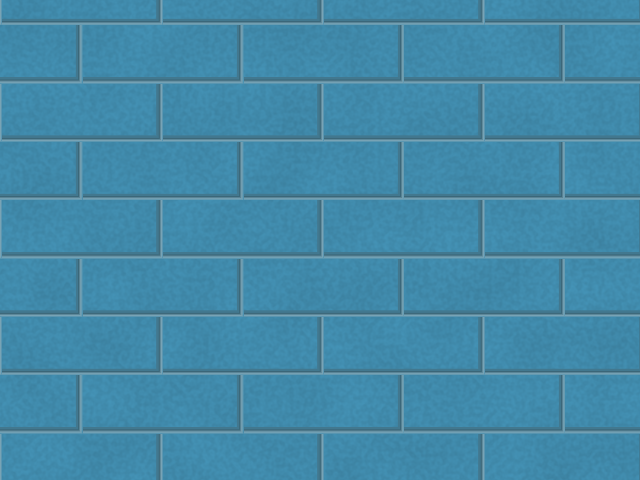
Write a Shadertoy shader that draws this texture.

```glsl
// Blue running-bond brick tiles with bevelled joints and fine mottling.

// Layout, in units of the canvas height
const vec2 BRICK_SIZE = vec2(0.3354, 0.1215);
const vec2 FIRST_CORNER = vec2(0.0042, 0.0531);

const vec3 GLAZE      = vec3(0.25, 0.54, 0.67);
const vec3 SOFT_LIGHT = vec3(0.36, 0.59, 0.69);
const vec3 HIGHLIGHT  = vec3(0.47, 0.64, 0.71);
const vec3 MORTAR     = vec3(0.36, 0.53, 0.60);
const vec3 DEEP_SHADE = vec3(0.23, 0.40, 0.47);
const vec3 SOFT_SHADE = vec3(0.26, 0.47, 0.56);

// Random gradient vector for a lattice point
vec2 hashGradient(vec2 cell) {
    vec3 q = fract(cell.xyx * vec3(0.1031, 0.1030, 0.0973));
    q += dot(q, q.yzx + 33.33);
    float angle = 6.2832 * fract((q.x + q.y) * q.z);
    return vec2(cos(angle), sin(angle));
}

float gradientNoise(vec2 p) {
    vec2 cell = floor(p);
    vec2 f = p - cell;
    vec2 w = f * f * f * (f * (f * 6.0 - 15.0) + 10.0);
    float a = dot(hashGradient(cell), f);
    float b = dot(hashGradient(cell + vec2(1, 0)), f - vec2(1, 0));
    float c = dot(hashGradient(cell + vec2(0, 1)), f - vec2(0, 1));
    float d = dot(hashGradient(cell + vec2(1, 1)), f - vec2(1, 1));
    return mix(mix(a, b, w.x), mix(c, d, w.x), w.y);
}

// Fine flecks over broad, faint clouds
float mottling(vec2 p) {
    float flecks = smoothstep(-0.3, 0.3, gradientNoise(p * 85.0)) - 0.5;
    float grain = gradientNoise(p * 150.0 + 17.0);
    float clouds = gradientNoise(p * 9.0 + 5.0);
    return 0.045 * flecks + 0.04 * grain + 0.05 * clouds;
}

// Distance to the right or lower end of the brick, whichever is nearer
float brickEndDistance(vec2 p, vec2 size) {
    float row = floor(p.y / size.y);
    p.x += 0.5 * size.x * mod(row, 2.0) + 0.5 * size.x;
    vec2 toEnd = size - mod(p, size);
    return min(toEnd.x, toEnd.y);
}

float edgeStep(float edge, float d, float pixel) {
    return smoothstep(edge - 0.5 * pixel, edge + 0.5 * pixel, d);
}

// Bands from the lit rim, across the mortar, to the shaded rim
vec3 jointProfile(vec3 face, float d, float pixel) {
    vec3 color = mix(face, SOFT_LIGHT, edgeStep(0.0, d, pixel));
    color = mix(color, HIGHLIGHT, edgeStep(0.0022, d, pixel));
    color = mix(color, MORTAR, edgeStep(0.0046, d, pixel));
    color = mix(color, DEEP_SHADE, edgeStep(0.0068, d, pixel));
    color = mix(color, SOFT_SHADE, edgeStep(0.0090, d, pixel));
    return mix(color, face, edgeStep(0.0140, d, pixel));
}

void mainImage(out vec4 fragColor, in vec2 fragCoord) {
    float pixel = 1.0 / iResolution.y;
    vec2 p = fragCoord * pixel;
    p.y = 1.0 - p.y;

    float shade = 1.0 + mottling(p);
    float d = brickEndDistance(p - FIRST_CORNER, BRICK_SIZE);
    vec3 color = jointProfile(GLAZE * shade, d, pixel);
    fragColor = vec4(color, 1.0);
}
```
